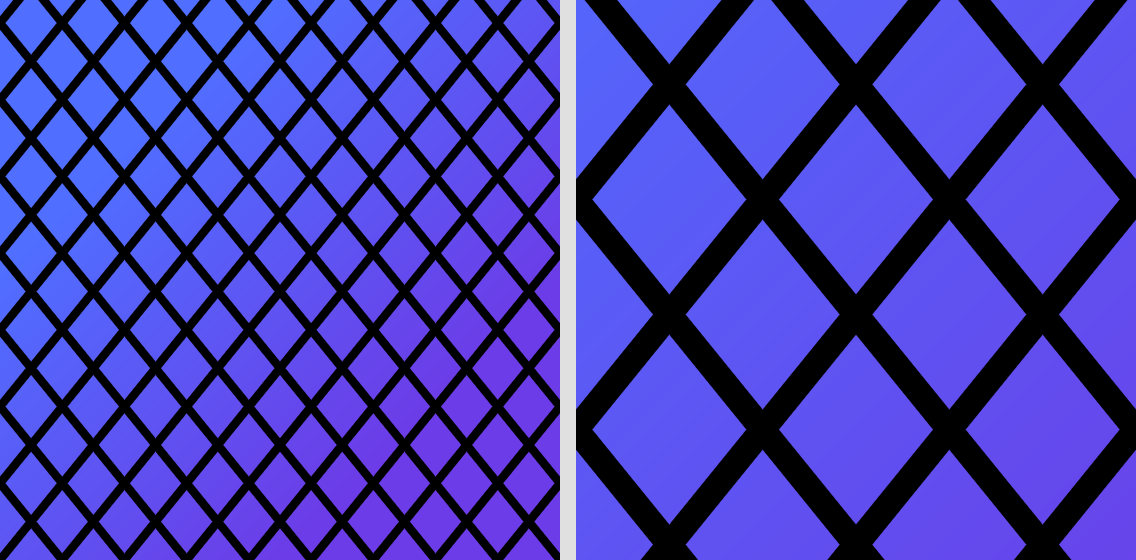
Left: the whole. Right: its middle third, enlarged.
This pattern is drawn by a three.js fragment shader. Its source:

```glsl
varying vec2 vUv;

// Linear coverage ramp, one pixel wide, around the zero of a signed distance
float coverage(float dist, float pixel) {
  return clamp(0.5 - dist / pixel, 0.0, 1.0);
}

// Ink of parallel lines centred on whole values of phase
float stripes(float phase, float width) {
  float pixel = length(vec2(dFdx(phase), dFdy(phase)));
  float toLine = abs(fract(phase + 0.5) - 0.5);
  return coverage(toLine - 0.5 * width, pixel);
}

// Two crossing families of slanted lines that leave diamond cells
float lattice(vec2 p, vec2 repeats, float width) {
  vec2 q = p * repeats;
  float rising = stripes(q.x - q.y, width);
  float falling = stripes(q.x + q.y, width);
  return max(rising, falling);
}

// Diagonal blend from upper left to lower right, flat beyond its two stops
vec3 diagonalGradient(vec2 p, vec3 startColor, vec3 endColor, vec2 stops) {
  float along = 0.5 * (p.x + 1.0 - p.y);
  float blend = clamp((along - stops.x) / (stops.y - stops.x), 0.0, 1.0);
  return mix(startColor, endColor, blend);
}

void main() {
  const vec3 BLUE = vec3(0.315, 0.43, 1.0);
  const vec3 VIOLET = vec3(0.42, 0.235, 0.905);
  const vec3 LINE_COLOR = vec3(0.0);
  const vec2 REPEATS = vec2(9.0, 7.3);
  const float LINE_WIDTH = 0.175; // share of the line spacing

  vec3 fill = diagonalGradient(vUv, BLUE, VIOLET, vec2(0.25, 0.75));
  float ink = lattice(vUv, REPEATS, LINE_WIDTH);
  gl_FragColor = vec4(mix(fill, LINE_COLOR, ink), 1.0);
}
```
